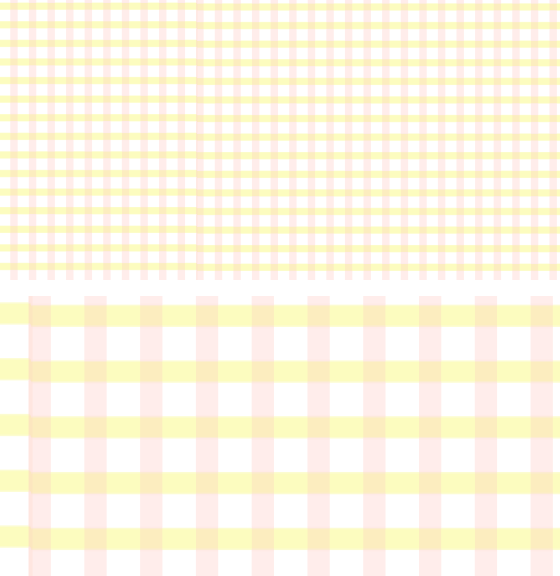
Top: the whole. Bottom: its middle third, enlarged.
Write a WebGL 2 fragment shader that draws this pattern.

```glsl
#version 300 es
precision highp float;
// Pale gingham: pink vertical stripes crossing yellow horizontal bands on white.
// Both are periodic box profiles; the darker channel wins where they cross.
// Two panels meet at a vertical seam, the left one set slightly higher.

#define REPEATS_DOWN 15.06   // weave cells in the canvas height
#define STRIPE_WIDTH 0.40    // share of a cell
#define BAND_WIDTH 0.40
#define BAND_CORE 0.345      // full-strength part of a band
#define STRIPE_PHASE 0.752   // stripe centre within a cell
#define BAND_PHASE 0.685     // band centre within a cell
#define PANEL_SHIFT 0.042    // rise of the left panel, in cells
#define SEAM_X 10.59         // seam position, in cells
#define SEAM_WIDTH 0.07
#define THREAD_WIDTH 0.035
#define THREAD_STRENGTH 0.35

uniform vec2 u_resolution;
out vec4 outColor;

const vec3 WHITE = vec3(1.0);
const vec3 PINK = vec3(1.0, 0.93, 0.92);
const vec3 YELLOW = vec3(0.99, 0.99, 0.75);
const vec3 PALE_YELLOW = vec3(0.99, 0.99, 0.82);
const vec3 SEAM_PINK = vec3(1.0, 0.89, 0.86);

// Signed distance from the nearest line of a unit grid
float gridOffset(float t, float phase) {
    return fract(t - phase + 0.5) - 0.5;
}

// Smoothed coverage of a line of the given width
float lineMask(float offset, float width, float pixel) {
    return clamp((0.5 * width - abs(offset)) / pixel + 0.5, 0.0, 1.0);
}

void main() {
    float pixel = REPEATS_DOWN / u_resolution.y;
    vec2 cell = gl_FragCoord.xy * pixel;

    // Panel offset on the left of the seam
    float leftPanel = clamp((SEAM_X - cell.x) / pixel + 0.5, 0.0, 1.0);
    cell.y -= PANEL_SHIFT * leftPanel;

    // Pink stripes
    float stripeOffset = gridOffset(cell.x, STRIPE_PHASE);
    float stripe = lineMask(stripeOffset, STRIPE_WIDTH, pixel);
    vec3 warp = mix(WHITE, PINK, stripe);

    // Yellow bands with a paler rim
    float bandOffset = gridOffset(cell.y, BAND_PHASE);
    float band = lineMask(bandOffset, BAND_WIDTH, pixel);
    float core = lineMask(bandOffset, BAND_CORE, pixel);
    vec3 weft = mix(WHITE, mix(PALE_YELLOW, YELLOW, core), band);

    // Faint threads across the stripes, along the band edges
    float edgeOffset = abs(bandOffset) - 0.5 * BAND_WIDTH;
    float thread = stripe * min(1.0, THREAD_WIDTH / pixel)
        * lineMask(edgeOffset, THREAD_WIDTH, max(pixel, THREAD_WIDTH));
    warp = mix(warp, SEAM_PINK, THREAD_STRENGTH * thread);

    // Thin overlap where the panels join
    float seam = lineMask(cell.x - SEAM_X, SEAM_WIDTH, pixel);
    warp = mix(warp, SEAM_PINK, 0.7 * seam);

    outColor = vec4(min(warp, weft), 1.0);
}
```
